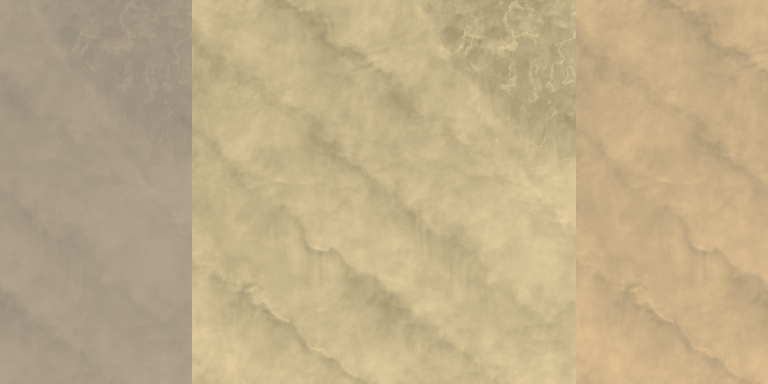
Write a WebGL 2 fragment shader that draws this texture.

```glsl
#version 300 es
precision highp float;

uniform vec2 u_resolution;
out vec4 fragColor;

#define BAND_SLOPE 0.8
#define BAND_SPACING 0.29
#define BAND_OFFSET 0.05
#define BAND_DEPTH 0.33
#define RIDGE_SLOPE 1.45
#define RIDGE_OFFSET 1.85
#define RELIEF_SCALE 14.0
#define RELIEF_STRENGTH 0.50
#define RELIEF_STEP 0.005
#define VEIN_STRENGTH 0.42
#define BASE_SHADE 0.73

float hash(vec2 cell) {
    uvec2 q = uvec2(ivec2(cell)) * uvec2(1597334673u, 3812015801u);
    uint h = (q.x ^ q.y) * 1597334673u;
    h = (h ^ (h >> 15)) * 2246822519u;
    return float((h ^ (h >> 13)) >> 8) / 16777216.0;
}

float noise(vec2 p) {
    vec2 i = floor(p), f = fract(p);
    f = f * f * f * (f * (f * 6.0 - 15.0) + 10.0);
    return mix(mix(hash(i), hash(i + vec2(1, 0)), f.x),
               mix(hash(i + vec2(0, 1)), hash(i + vec2(1, 1)), f.x), f.y);
}

float fbm(vec2 p) {
    float sum = 0.0, amplitude = 0.533;
    for (int i = 0; i < 4; i++) {
        sum += amplitude * noise(p);
        p = mat2(1.6, 1.2, -1.2, 1.6) * p + 17.3;
        amplitude *= 0.5;
    }
    return sum;
}

float bell(float x, float width) {
    return exp(-x * x / (width * width));
}

// Eroded ground: creased ridges, slightly stretched along the slopes
float terrainHeight(vec2 p) {
    vec2 q = vec2(p.x + p.y, (p.y - p.x) * 0.75) * RELIEF_SCALE * 0.8;
    q += 1.3 * noise(q * 0.5 + 31.0);
    float sum = 0.0, amplitude = 0.5;
    for (int i = 0; i < 4; i++) {
        sum += amplitude * (1.0 - abs(2.0 * noise(q) - 1.0));
        q = mat2(1.6, 1.2, -1.2, 1.6) * q + 11.7;
        amplitude *= 0.52;
    }
    return sum;
}

// Brightness of the land inside one square tile
float landShade(vec2 p) {
    vec2 warp = vec2(fbm(p * 5.0 + 3.0), fbm(p * 5.0 + 47.0)) - 0.5;
    vec2 fineWarp = vec2(fbm(p * 19.0 + 9.0), fbm(p * 19.0 + 71.0)) - 0.5;
    vec2 q = p + 0.11 * warp + 0.06 * fineWarp;

    // Parallel diagonal valleys
    float k = (q.y + BAND_SLOPE * q.x - BAND_OFFSET) / BAND_SPACING;
    float id = floor(k + 0.5);
    float offset = (k - id) * BAND_SPACING;
    float patchy = smoothstep(0.15, 0.7, noise(vec2(p.x * 5.0 + id * 13.0, id)));
    float valley = bell(offset, 0.024) + 0.45 * bell(offset + 0.035, 0.05);
    valley *= mix(0.5, 1.0, patchy) * mix(1.0, 0.55, smoothstep(0.3, 0.9, p.x));

    // Dark rough upland beyond a pale ridge
    float ridgeSide = q.y + RIDGE_SLOPE * q.x - RIDGE_OFFSET;
    float upland = smoothstep(-0.06, 0.12, ridgeSide) * smoothstep(0.5, 0.75, q.y);
    float ridge = bell(ridgeSide, 0.02) * smoothstep(0.25, 0.5, p.y);

    // Pale broken veins, crests and specks
    float veinField = abs(fbm(q * 14.0 + 23.0) - 0.5);
    float broken = smoothstep(0.35, 0.6, fbm(p * 22.0 + 61.0));
    float vein = broken * (1.0 - smoothstep(0.005, 0.05, veinField));
    float crest = bell(offset - 0.018, 0.008) * (1.0 - smoothstep(0.3, 0.5, p.x));
    float specks = smoothstep(0.52, 0.66, fbm(p * 36.0 + 5.0));

    // Relief lit from the upper left
    vec2 toLight = RELIEF_STEP * vec2(-0.6, 0.8);
    float relief = terrainHeight(p - toLight) - terrainHeight(p + toLight);
    float roughness = 0.8 + 0.9 * upland + 0.5 * valley;

    float shade = BASE_SHADE + 0.08 - 0.18 * p.y;
    shade += 0.7 * (fbm(p * 6.0 + 83.0) - 0.5) + 0.4 * (fbm(p * 30.0) - 0.5);
    shade -= BAND_DEPTH * valley + 0.30 * upland;
    shade += RELIEF_STRENGTH * relief * roughness;
    shade += VEIN_STRENGTH * (vein * (0.15 + 0.75 * upland) + 0.4 * ridge * (0.4 + broken));
    shade += VEIN_STRENGTH * patchy * broken * 0.8 * crest;
    shade += VEIN_STRENGTH * specks * (0.3 * bell(offset - 0.02, 0.035) + 0.25 * upland);
    return clamp(shade, -0.1, 1.15);
}

void main() {
    vec2 p = gl_FragCoord.xy / u_resolution.y;
    float x = gl_FragCoord.x / u_resolution.x;
    float aspect = u_resolution.x / u_resolution.y;
    vec2 tile = vec2(fract(p.x - 0.25 * aspect), p.y);
    float shade = landShade(tile);

    // Three tinted panels: grey, yellow and orange sand
    vec3 grey = mix(vec3(0.59, 0.555, 0.485), vec3(0.695, 0.633, 0.545), shade);
    vec3 yellow = mix(vec3(0.63, 0.58, 0.44), vec3(0.86, 0.778, 0.60), shade);
    vec3 orange = mix(vec3(0.655, 0.585, 0.46), vec3(0.86, 0.738, 0.562), shade);
    float edge = 0.5 / u_resolution.x;
    vec3 colour = mix(grey, yellow, smoothstep(-edge, edge, x - 0.25));
    colour = mix(colour, orange, smoothstep(-edge, edge, x - 0.75));
    fragColor = vec4(colour, 1.0);
}
```
